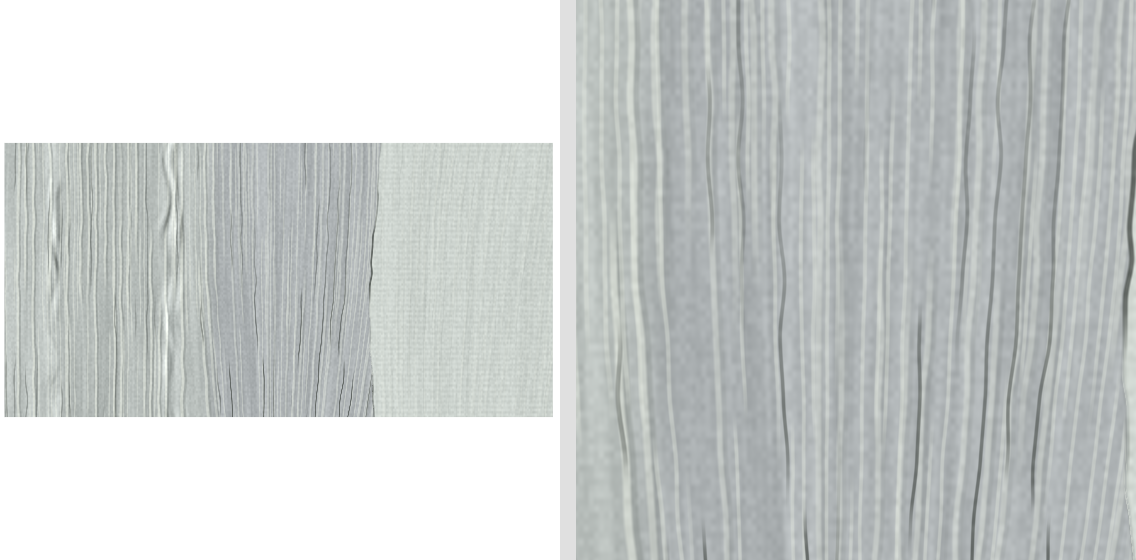
Left: the whole. Right: its middle third, enlarged.
This texture is drawn by a three.js fragment shader. Its source:

```glsl
// A swatch of grey oil paint on white: two overlapping brush layers with bristle marks.
// Stretched noise and broken lines follow bent stroke coordinates; embossed noise
// forms the thick ridges, and a faint weave shows through the paler right layer.

varying vec2 vUv;

const vec2 SWATCH_MIN = vec2(0.008, 0.255);
const vec2 SWATCH_MAX = vec2(0.987, 0.745);
const float EDGE_SOFTNESS = 0.0008;
const vec3 PAPER = vec3(1.0);
const vec3 LEFT_GREY = vec3(0.705, 0.730, 0.718);
const vec3 MIDDLE_GREY = vec3(0.685, 0.705, 0.712);
const vec3 PALE_GREY = vec3(0.798, 0.825, 0.805);
const vec3 HIGHLIGHT = vec3(0.865, 0.885, 0.850);
const vec3 SHADOW = vec3(0.500, 0.525, 0.510);
const vec3 SCRATCH = vec3(0.300, 0.320, 0.305);
const float BRISTLE_CONTRAST = 0.13;
const float GRAIN_CONTRAST = 0.055;
const float WEAVE_CONTRAST = 0.012;
const float WEAVE_COUNT = 105.0;
const float RIDGE_RELIEF = 0.75;

float hash(vec2 p) {
  vec3 q = fract(p.xyx * 0.1031);
  q += dot(q, q.yzx + 33.33);
  return fract((q.x + q.y) * q.z);
}

float noise(vec2 p) {
  vec2 cell = floor(p);
  vec2 f = fract(p);
  f = f * f * (3.0 - 2.0 * f);
  float low = mix(hash(cell), hash(cell + vec2(1.0, 0.0)), f.x);
  float high = mix(hash(cell + vec2(0.0, 1.0)), hash(cell + vec2(1.0)), f.x);
  return mix(low, high, f.y);
}

// Band that is 1 between two positions and fades over the given width.
float band(float x, float from, float to, float fade) {
  return smoothstep(from - fade, from + fade, x) * (1.0 - smoothstep(to - fade, to + fade, x));
}

// Fine streaks running along the stroke, centred on zero.
float bristles(vec2 p) {
  return 0.55 * noise(vec2(p.x * 120.0, p.y * 4.0))
       + 0.45 * noise(vec2(p.x * 290.0 + 40.0, p.y * 9.0)) - 0.5;
}

// One broken, slightly wavering line in each column.
float brokenLines(vec2 p, float columns, float width, float density, float runs, float seed) {
  float id = floor(p.x * columns);
  float centre = mix(0.3, 0.7, hash(vec2(id, seed)));
  float waver = 0.2 * (noise(vec2(id + seed, p.y * 28.0)) - 0.5);
  float away = abs(fract(p.x * columns) - centre - waver) / columns;
  float run = noise(vec2(id + seed * 3.0, p.y * runs + seed));
  float present = smoothstep(0.9 - density, 1.1 - density, run);
  return present * (1.0 - smoothstep(width * 0.3, width, away));
}

float clots(vec2 p) {
  float swirl = 2.5 * noise(p * vec2(30.0, 14.0));
  return noise(vec2(p.x * 95.0 + swirl, p.y * 17.0));
}

// Bends the strokes: the middle gathers downward, the right layer leans left.
float strokeAxis(float x, float down, float pale) {
  float gather = 0.30 * (x - 0.48) * down * down * smoothstep(0.31, 0.42, x);
  float lean = 0.06 * down * smoothstep(0.66, 0.90, x) + 0.02 * down * (1.0 - down);
  return x + mix(gather, lean, pale) + 0.003 * (noise(vec2(x * 9.0, down * 4.0)) - 0.5);
}

vec3 paint(vec2 uv) {
  float down = (SWATCH_MAX.y - uv.y) / (SWATCH_MAX.y - SWATCH_MIN.y);
  float seam = mix(0.679, 0.661, smoothstep(0.0, 0.6, down)) + 0.006 * smoothstep(0.7, 1.0, down);
  seam += 0.004 * (noise(vec2(3.0, uv.y * 45.0)) - 0.5);
  float pale = smoothstep(-0.0015, 0.0015, uv.x - seam);
  float middle = band(uv.x, 0.375, 0.70, 0.025) * (1.0 - pale);
  float left = (1.0 - pale) * (1.0 - middle);
  vec2 p = vec2(strokeAxis(uv.x, down, pale), uv.y);

  // Base layers, with lighter bands beside the thick ridges.
  vec3 color = mix(mix(LEFT_GREY, MIDDLE_GREY, middle), PALE_GREY, pale);
  color += 0.035 * left * (band(uv.x, 0.0, 0.10, 0.015) + band(uv.x, 0.29, 0.365, 0.015));
  color += 0.018 * pale * (1.0 - smoothstep(0.69, 0.74, uv.x));
  color += BRISTLE_CONTRAST * bristles(p) * mix(1.0, 0.45, pale);

  // Raised bristle lines, each with a shadow on its right.
  float coarse = brokenLines(p, 72.0, 0.0030, 0.60, 3.0, 5.0);
  float coarseShade = brokenLines(p - vec2(0.0032, 0.0), 72.0, 0.0030, 0.60, 3.0, 5.0);
  float fine = brokenLines(p, 125.0, 0.0019, 0.45, 6.0, 17.0);
  color = mix(color, SHADOW, coarseShade * (0.42 * left + 0.15 * middle + 0.05 * pale));
  color = mix(color, HIGHLIGHT, coarse * (0.75 * left + 0.40 * middle + 0.22 * pale));
  color = mix(color, HIGHLIGHT, fine * (0.50 * left + 0.45 * middle + 0.22 * pale));

  // Two thick, torn ridges lit from the left.
  for (int i = 0; i < 2; i++) {
    float second = float(i);
    float centre = mix(0.093, 0.304, second) + 0.014 * (noise(vec2(second + 8.0, uv.y * 9.0)) - 0.5);
    float away = (uv.x - centre) / mix(0.012, 0.020, second);
    float ridge = exp(-away * away);
    float relief = clots(uv + vec2(0.003, -0.002)) - clots(uv);
    color += ridge * (RIDGE_RELIEF * relief + 0.025);
    color = mix(color, SCRATCH, 0.65 * ridge * smoothstep(0.17, 0.36, -relief));
  }

  // Dark scratches, densest at the sides of the middle stroke and near its foot.
  float scratchZone = middle * (0.45 + 0.55 * smoothstep(0.3, 0.9, down));
  scratchZone = max(scratchZone, band(uv.x, 0.365, 0.40, 0.012));
  float scratches = brokenLines(p, 52.0, 0.0018, 0.30, 7.0, 31.0);
  color = mix(color, SCRATCH, scratches * (0.75 * scratchZone + 0.35 * left + 0.05 * pale));

  // Seam between the layers, with a broken dark crack.
  float crack = 1.0 - smoothstep(0.0006, 0.0024, abs(uv.x - seam));
  float crackRun = max(band(down, 0.30, 0.57, 0.05), 0.6 * noise(vec2(12.0, uv.y * 40.0)));
  color = mix(color, SCRATCH, crack * crackRun * 0.8);

  // Canvas weave and paint grain.
  vec2 thread = sin(6.2831853 * WEAVE_COUNT * (uv + 0.002 * noise(uv * 40.0)));
  color += WEAVE_CONTRAST * (thread.x * 0.6 + thread.y) * mix(0.25, 1.0, pale);
  color += GRAIN_CONTRAST * (noise(uv * vec2(330.0, 250.0)) - 0.5);
  return clamp(color, 0.0, 1.0);
}

void main() {
  vec2 inside = min(vUv - SWATCH_MIN, SWATCH_MAX - vUv);
  float swatch = smoothstep(-EDGE_SOFTNESS, EDGE_SOFTNESS, min(inside.x, inside.y));
  gl_FragColor = vec4(mix(PAPER, paint(vUv), swatch), 1.0);
}
```
